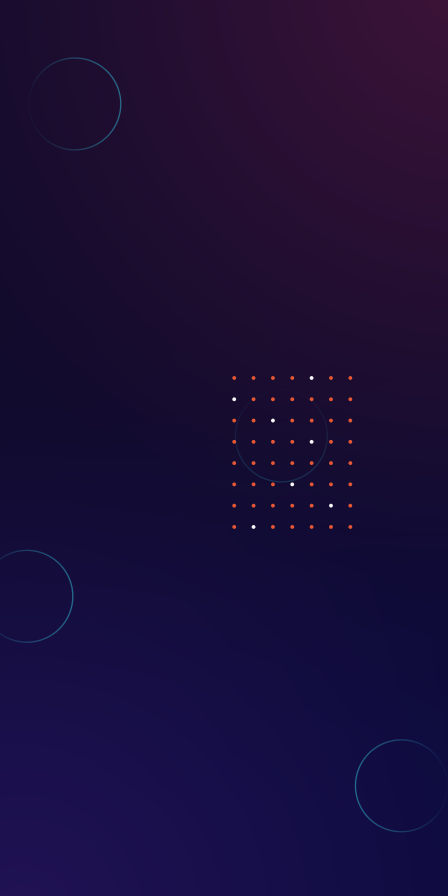
Reproduce this background procedurally as a WebGL 2 fragment shader.

```glsl
#version 300 es
precision highp float;
// Deep indigo backdrop with a plum glow at upper right and a violet glow at
// lower left, four thin teal rings that fade across their width, and a grid
// of orange dots with one white dot in most rows. One unit = canvas width.

#define RING_RADIUS 0.1025
#define RING_HALF_WIDTH 0.0015
#define DOT_RADIUS 0.0042
#define GRID_ORIGIN vec2(0.5228, 1.1563)
#define GRID_STEP vec2(0.0432, 0.0475)
#define GRID_SIZE vec2(7.0, 8.0)
#define RING_COLOR vec3(0.16, 0.52, 0.64)
#define ORANGE vec3(0.90, 0.34, 0.20)
#define PLUM_GLOW vec3(0.175, 0.035, 0.050)
#define VIOLET_GLOW vec3(0.080, 0.028, 0.085)

uniform vec2 u_resolution;
out vec4 fragColor;

// Column of the white dot in each row from the top; -1 means none.
const int WHITE_COLUMN[8] = int[8](4, 0, 2, 4, -1, 3, 5, 1);

// Ring centre (xy) and direction towards its bright side (zw).
const vec4 RINGS[4] = vec4[4](
    vec4(0.167, 1.768, 1.0, 0.15),
    vec4(0.060, 0.669, 1.0, 0.0),
    vec4(0.896, 0.246, -1.0, 0.0),
    vec4(0.628, 1.027, 0.0, -1.0));

// Coverage of a shape from its signed distance.
float coverage(float dist, float pixel) {
    return clamp(0.5 - dist / pixel, 0.0, 1.0);
}

float glow(vec2 p, vec2 center, float radius) {
    float falloff = max(1.0 - length(p - center) / radius, 0.0);
    return pow(falloff, 1.2);
}

vec3 background(vec2 p) {
    vec3 low = vec3(0.050, 0.044, 0.245);
    vec3 high = vec3(0.068, 0.042, 0.172);
    vec3 color = mix(low, high, smoothstep(0.15, 1.35, p.y));
    color += PLUM_GLOW * glow(p, vec2(1.05, 2.05), 1.35);
    color += VIOLET_GLOW * glow(p, vec2(0.05, -0.05), 1.15);
    return color;
}

float ringAlpha(vec2 p, vec4 ring, float pixel) {
    vec2 offset = p - ring.xy;
    float dist = abs(length(offset) - RING_RADIUS) - RING_HALF_WIDTH;
    float side = 0.5 + 0.5 * dot(offset, ring.zw) / RING_RADIUS;
    return coverage(dist, pixel) * mix(0.04, 0.85, clamp(side, 0.0, 1.0));
}

void main() {
    vec2 p = gl_FragCoord.xy / u_resolution.x;
    float pixel = 1.0 / u_resolution.x;
    vec3 color = background(p);

    // Rings; the last one, behind the dots, is fainter.
    for (int i = 0; i < 4; i++) {
        float strength = i == 3 ? 0.34 : 0.9;
        color = mix(color, RING_COLOR, strength * ringAlpha(p, RINGS[i], pixel));
    }

    // Dot grid, counted rightwards and down from its top left dot.
    vec2 grid = (p - GRID_ORIGIN) * vec2(1.0, -1.0) / GRID_STEP;
    vec2 cell = clamp(floor(grid + 0.5), vec2(0.0), GRID_SIZE - 1.0);
    float dist = length((grid - cell) * GRID_STEP) - DOT_RADIUS;
    bool isWhite = WHITE_COLUMN[int(cell.y)] == int(cell.x);
    color = mix(color, isWhite ? vec3(0.97) : ORANGE, coverage(dist, pixel));

    fragColor = vec4(color, 1.0);
}
```
